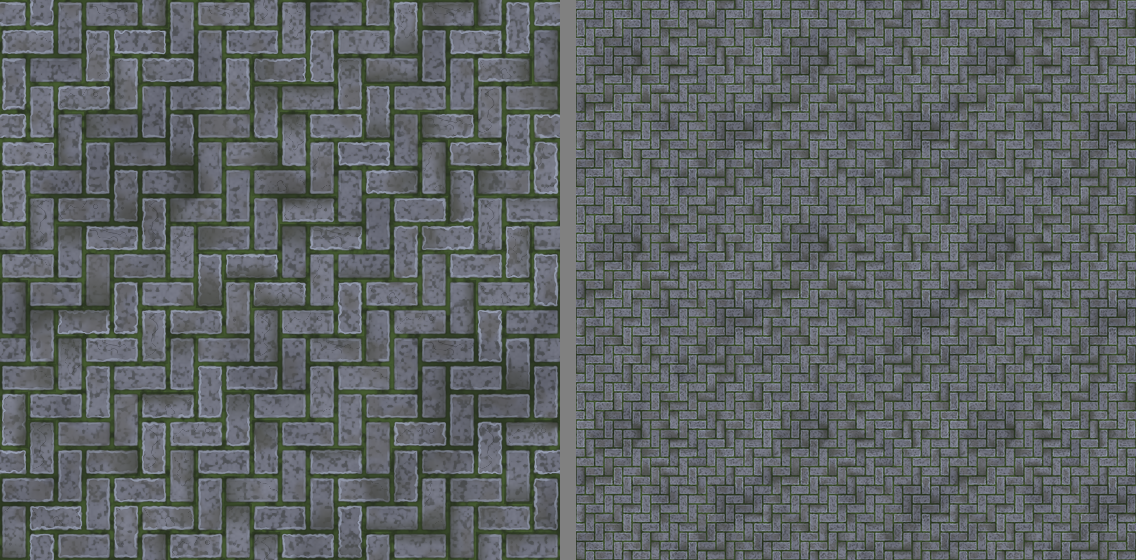
Left: one tile. Right: repeated 3 by 3.
Reproduce this texture procedurally as a Shadertoy shader.

```glsl
// Herringbone paving of worn blue-grey bricks with mossy joints, tiling seamlessly.
#define CELLS 20.0        // brick widths per side, a multiple of 4
#define JOINT 0.078       // half joint width, in brick widths
#define CORNER 0.07       // corner radius, in brick widths
#define CHIPPING 0.13     // waviness of the worn rims
#define RIM_WIDTH 0.034   // half width of the pale rims
#define FACE vec3(0.45, 0.46, 0.515)
#define PIT vec3(0.355, 0.365, 0.385)
#define RIM vec3(0.60, 0.63, 0.71)
#define GRIME vec3(0.27, 0.28, 0.25)
#define MOSS vec3(0.27, 0.355, 0.19)
#define SOIL vec3(0.16, 0.20, 0.13)

float hash(vec2 p) {
    vec3 q = fract(p.xyx * 0.1031);
    q += dot(q, q.yzx + 33.33);
    return fract((q.x + q.y) * q.z);
}

// Value noise with a whole number of cells per side, so that it wraps.
float noise(vec2 uv, float freq) {
    vec2 p = uv * freq, i = floor(p), f = p - i;
    f = f * f * (3.0 - 2.0 * f);
    vec2 a = mod(i, freq), b = mod(i + 1.0, freq);
    float low = mix(hash(a + freq), hash(vec2(b.x, a.y) + freq), f.x);
    float high = mix(hash(vec2(a.x, b.y) + freq), hash(b + freq), f.x);
    return mix(low, high, f.y);
}

float fbm(vec2 uv, float freq) {
    float sum = 0.0, weight = 0.5;
    for (int i = 0; i < 3; i++) {
        sum += weight * noise(uv, freq);
        freq *= 2.0;
        weight *= 0.5;
    }
    return sum / 0.875;
}

float roundedBox(vec2 p, vec2 halfSize, float radius) {
    vec2 q = abs(p) - halfSize + radius;
    return length(max(q, 0.0)) + min(max(q.x, q.y), 0.0) - radius;
}

// Brick at p: xy = offset from its centre, zw = its first cell.
vec4 herringbone(vec2 p, out vec2 size) {
    vec2 cell = floor(p);
    float phase = mod(cell.x - cell.y, 4.0);
    bool lying = phase < 0.5 || phase > 2.5;
    size = lying ? vec2(2.0, 1.0) : vec2(1.0, 2.0);
    if (phase < 0.5) cell.x -= 1.0;
    else if (phase < 1.5) cell.y -= 1.0;
    return vec4(p - cell - 0.5 * size, mod(cell, CELLS));
}

void mainImage(out vec4 fragColor, in vec2 fragCoord) {
    vec2 uv = fragCoord / iResolution.xy;
    uv.y = 1.0 - uv.y; // rows are counted from the top
    float aa = CELLS / iResolution.y;

    vec2 size;
    vec4 brick = herringbone(uv * CELLS, size);
    vec2 local = brick.xy, id = brick.zw;
    float wear = hash(id + 3.7);
    float tone = hash(id + 41.3);
    float tilt = hash(id + 87.1);

    // Brick outline, roughened by chips
    float ragged = 0.65 * noise(uv, 120.0) + 0.35 * noise(uv, 240.0) - 0.5;
    float edge = roundedBox(local, 0.5 * size - JOINT, CORNER);
    edge += ragged * CHIPPING * mix(0.15, 0.5, wear);
    float cover = 1.0 - smoothstep(-aa, aa, edge);

    // Pitted stone face with broad stains
    float grain = 0.6 * noise(uv, 160.0) + 0.4 * noise(uv, 256.0);
    float stain = fbm(uv, 24.0);
    vec3 stone = mix(PIT, FACE, smoothstep(0.22, 0.50, grain));
    stone += 0.07 * (grain - 0.5) + 0.05 * (tone - 0.5);
    stone = mix(stone, PIT * vec3(1.08, 1.04, 0.98), 0.6 * smoothstep(0.48, 0.75, stain));

    // Hairline cracks on a few bricks
    float crack = abs(fbm(uv + 0.2 * id, 28.0) - 0.5);
    stone *= 1.0 - 0.2 * step(0.65, tone) * (1.0 - smoothstep(0.0, 0.012 + 0.1 * aa, crack));

    // Sunken ends collect grime
    float turn = floor(tilt * 4.0) * 1.5708;
    float slope = dot(local / size, vec2(cos(turn), sin(turn))) + 0.5;
    float sunk = smoothstep(0.35, 1.05, slope + 0.3 * (stain - 0.5)) * smoothstep(0.4, 0.9, fract(tilt * 4.0));
    stone = mix(stone, GRIME, 0.75 * sunk);
    stone *= 1.0 - 0.12 * smoothstep(-0.16, 0.0, edge);

    // Pale worn rim, patchy along its length
    float rimLine = abs(edge + 0.045 + ragged * CHIPPING * wear);
    float rim = 1.0 - smoothstep(0.3 * RIM_WIDTH, RIM_WIDTH + aa, rimLine);
    rim *= mix(0.4, 1.0, wear) * smoothstep(0.15, 0.6, noise(uv, 70.0) + 0.3 * wear);
    stone = mix(stone, RIM, rim * (1.0 - 0.85 * sunk));

    // Mossy joints, darkened in patches
    float damp = smoothstep(0.48, 0.78, fbm(uv, 9.0));
    vec3 joint = mix(SOIL, MOSS, smoothstep(0.1, 0.65, fbm(uv, 90.0)));
    joint = mix(joint, SOIL, max(0.8 * damp, 0.6 * sunk));
    joint *= 0.85 + 0.15 * smoothstep(0.0, 0.08, edge);
    stone *= 1.0 - 0.12 * damp;

    fragColor = vec4(mix(joint, stone, cover), 1.0);
}
```
